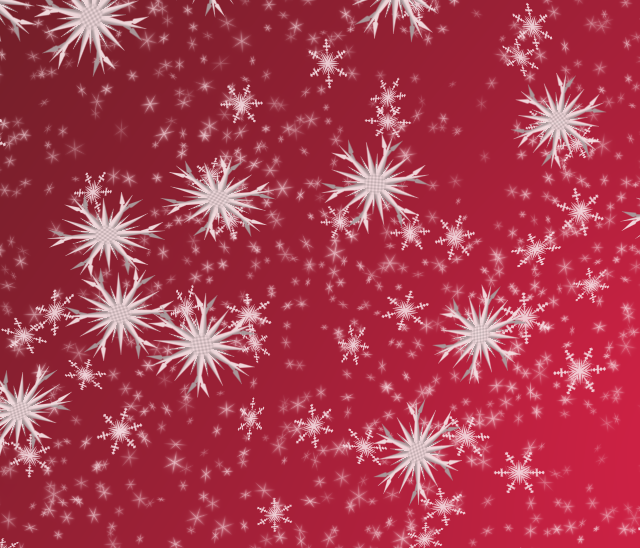
This pattern is drawn by a WebGL 1 fragment shader. Its source:

```glsl
precision highp float;
// Snowfall on crimson: faint glittering stars, lacy flakes and large barbed crystals.
uniform vec2 u_resolution;

const float PI = 3.14159;

float hash(vec2 p) {
  return fract(sin(dot(p, vec2(127.1, 311.7))) * 43758.5);
}

float noise(vec2 p) {
  vec2 i = floor(p), f = fract(p);
  f = f * f * (3.0 - 2.0 * f);
  return mix(mix(hash(i), hash(i + vec2(1, 0)), f.x),
             mix(hash(i + vec2(0, 1)), hash(i + vec2(1, 1)), f.x), f.y);
}

mat2 rotation(float a) {
  return mat2(cos(a), sin(a), -sin(a), cos(a));
}

// Folds the plane into one sixth, with an arm along +x
vec2 foldSix(vec2 p) {
  float a = mod(atan(p.y, p.x) + PI / 6.0, PI / 3.0) - PI / 6.0;
  return length(p) * vec2(cos(a), sin(a));
}

// Spins a flake and leans it away from the viewer
vec2 tilt(vec2 p, vec2 id, float squash) {
  p = rotation(6.283 * hash(id + 11.3)) * p;
  p.y /= mix(squash, 1.0, hash(id + 17.9));
  return rotation(6.283 * hash(id + 23.1)) * p;
}

// Distance to a needle that narrows from width w at a to a point at b
float needle(vec2 p, vec2 a, vec2 b, float w) {
  float h = clamp(dot(p - a, b - a) / dot(b - a, b - a), 0.0, 1.0);
  return length(p - mix(a, b, h)) - w * (1.0 - h);
}

float bar(vec2 p, vec2 center, vec2 halfSize) {
  vec2 d = abs(p - center) - halfSize;
  return max(d.x, d.y);
}

float cover(float d, float blur) {
  return 1.0 - smoothstep(-blur, blur, d);
}

vec2 scatter(vec2 id) {
  return id + vec2(hash(id + 1.7), hash(id + 5.3));
}

// Soft six-rayed sparkles, gathered in drifts
float stars(vec2 p, float cell, float seed, float px) {
  float light = 0.0;
  for (int j = -1; j <= 1; j++) for (int i = -1; i <= 1; i++) {
    vec2 id = floor(p / cell) + vec2(i, j), key = id + seed;
    vec2 center = (id + scatter(key) - key) * cell;
    float drift = smoothstep(0.35, 0.8, noise(center * 7.0 + 3.0));
    float size = cell * mix(0.25, 0.52, hash(key + 2.9));
    vec2 d = tilt(p - center, key, 0.55);
    vec2 q = foldSix(d);
    float r = length(d) / size;
    float ray = exp(-abs(q.y) / (0.0007 + 0.4 * px)) * (1.0 - smoothstep(0.3, 1.0, r));
    float glow = 0.36 * exp(-4.5 * r * r) + 0.5 * exp(-40.0 * r * r);
    float strength = mix(0.25, 0.8, hash(key + 8.1)) * (0.65 + 0.5 * drift);
    light += step(hash(key + 7.7), 0.3 + 0.55 * drift) * strength * (ray + glow);
  }
  return light;
}

// Lacy flake of unit radius: beaded arms, crossbars and a spiky heart
float laceFlake(vec2 p, float blur) {
  vec2 q = foldSix(p), between = foldSix(rotation(PI / 6.0) * p);
  float bead = 0.045 + 0.025 * sin(q.x * 48.0);
  float d = bar(q, vec2(0.72, 0), vec2(0.28, bead));
  d = min(d, bar(q, vec2(0.7, 0), vec2(0.04, 0.17)));
  d = min(d, bar(q, vec2(0.25, 0), vec2(0.25, 0.022)));
  d = min(d, needle(between, vec2(0), vec2(0.52, 0), 0.08));
  d = min(d, needle(vec2(q.x, abs(q.y)), vec2(0.2, 0), vec2(0.42, 0.16), 0.04));
  return cover(d, blur);
}

// Barbed crystal of unit radius: x is coverage, y is brightness
vec2 crystal(vec2 p, float blur) {
  vec2 q = foldSix(p), m = vec2(q.x, abs(q.y));
  vec2 between = foldSix(rotation(PI / 6.0) * p);
  float d = needle(m, vec2(0.1, 0), vec2(1.0, 0), 0.085);
  d = min(d, needle(m, vec2(0.62, 0), vec2(0.82, 0.11), 0.05));
  d = min(d, needle(m, vec2(0.77, 0.08), vec2(0.98, 0.2), 0.045));
  d = min(d, needle(between, vec2(0.1, 0), vec2(0.84, 0), 0.08));
  d = min(d, needle(m, vec2(0), 0.6 * vec2(cos(0.26), sin(0.26)), 0.06));
  float r = length(p);
  d = min(d, r - 0.17);
  float side = q.x > between.x ? q.y : between.y;
  float shade = mix(0.7, 1.0, smoothstep(-0.045, 0.015, side));
  float heart = 0.9 + 0.1 * sin(p.x * 70.0) * sin(p.y * 70.0);
  return vec2(cover(d, blur), mix(heart, shade, smoothstep(0.14, 0.26, r)));
}

void main() {
  float px = 1.0 / u_resolution.y;
  vec2 p = gl_FragCoord.xy * px, uv = gl_FragCoord.xy / u_resolution;

  // Diagonal crimson gradient, brightest at the lower right
  vec3 color = mix(vec3(0.45, 0.12, 0.16), vec3(0.76, 0.13, 0.26), 0.62 * uv.x + 0.38 * (1.0 - uv.y));
  color += vec3(0.07, 0.0, 0.015) * exp(-7.0 * dot(uv - vec2(1.0, 0.3), uv - vec2(1.0, 0.3)));

  float light = stars(p, 0.036, 31.0, px) + stars(p + 0.37, 0.05, 67.0, px);
  color = mix(color, vec3(0.97, 0.86, 0.88), 1.0 - exp(-1.1 * light));

  // Lacy flakes, denser towards the bottom
  for (int j = -1; j <= 1; j++) for (int i = -1; i <= 1; i++) {
    vec2 id = floor(p / 0.13) + vec2(i, j), center = scatter(id) * 0.13;
    float size = mix(0.036, 0.05, hash(id + 3.1));
    float a = laceFlake(tilt(p - center, id, 0.6) / size, px / size);
    a *= step(hash(id + 9.7), 0.72 - 0.45 * center.y);
    color = mix(color, vec3(0.96, 0.87, 0.89), 0.9 * a);
  }

  // Large crystals on top
  for (int j = -1; j <= 1; j++) for (int i = -1; i <= 1; i++) {
    vec2 id = floor(p / 0.27) + vec2(i, j), key = id + 41.0;
    vec2 center = (id + scatter(key) - key) * 0.27;
    float size = mix(0.088, 0.115, hash(key + 3.1));
    vec2 flake = crystal(tilt(p - center, key, 0.72) / size, px / size);
    flake.x *= step(hash(key + 9.7), 0.5 + 0.3 * center.y);
    color = mix(color, vec3(0.95, 0.87, 0.88) * flake.y, 0.96 * flake.x);
  }

  gl_FragColor = vec4(color, 1.0);
}
```
